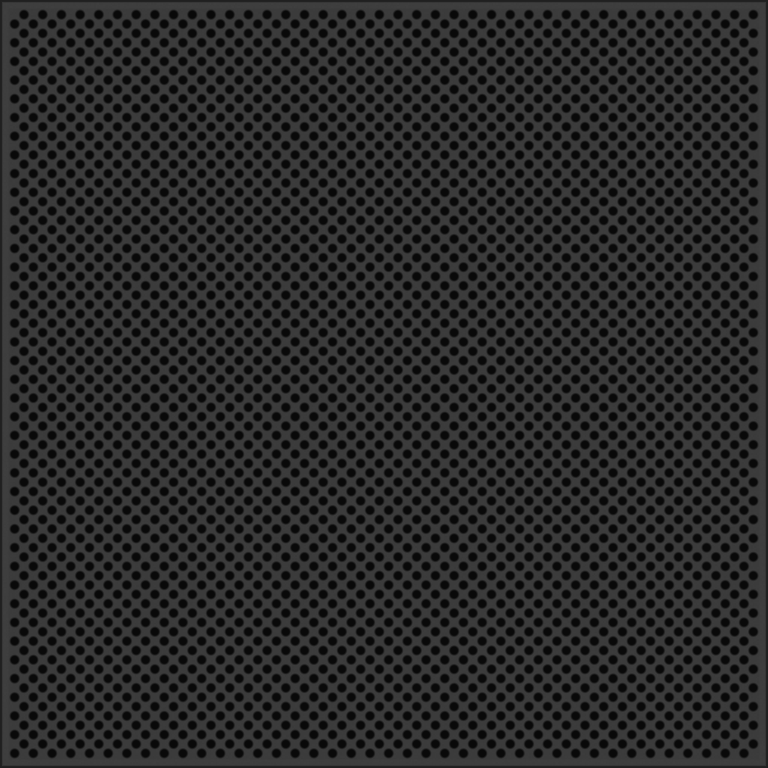
Give the GLSL for this pattern, as a Shadertoy shader.

```glsl
// Dark perforated metal plate: staggered round holes inside a plain, thin-edged margin.
#define HOLES_HALF 40.0      // hole columns (and rows) from centre to side
#define PITCH 0.012175       // distance between neighbouring columns or rows
#define HOLE_RADIUS 0.485    // in pitches
#define HOLE_SOFTNESS 0.15   // half width of the hole edge, in pitches
#define EDGE_WIDTH 0.0028    // dark line around the plate
#define BEVEL_WIDTH 0.011    // faint light band inside that line
#define GRAIN 0.006          // strength of the metal grain
#define PLATE_COLOR vec3(0.232)
#define BEVEL_COLOR vec3(0.243)
#define EDGE_COLOR vec3(0.125)
#define HOLE_COLOR vec3(0.035)

float hash(vec2 p) {
    return fract(sin(dot(p, vec2(127.1, 311.7))) * 43758.5453);
}

// Centre of the nearest hole of the staggered lattice, in pitches.
vec2 nearestHole(vec2 q) {
    vec2 diagonal = 0.5 * vec2(q.x + q.y, q.x - q.y);
    vec2 node = vec2(floor(diagonal.x) + 0.5, floor(diagonal.y + 0.5));
    return vec2(node.x + node.y, node.x - node.y);
}

// Coverage of the holes, limited to the perforated square.
float holeMask(vec2 p, float pixel) {
    vec2 q = p / PITCH;
    vec2 centre = nearestHole(q);
    float inside = step(max(abs(centre.x), abs(centre.y)), HOLES_HALF);
    float soft = max(HOLE_SOFTNESS, 0.6 * pixel / PITCH);
    float dist = length(q - centre) - HOLE_RADIUS;
    return inside * (1.0 - smoothstep(-soft, soft, dist));
}

void mainImage(out vec4 fragColor, in vec2 fragCoord) {
    float pixel = 1.0 / min(iResolution.x, iResolution.y);
    vec2 p = (fragCoord - 0.5 * iResolution.xy) * pixel;

    // Plate with a bevelled rim
    float rim = 0.5 - max(abs(p.x), abs(p.y));
    float bevel = 1.0 - smoothstep(BEVEL_WIDTH - pixel, BEVEL_WIDTH + pixel, rim);
    float edge = 1.0 - smoothstep(EDGE_WIDTH - pixel, EDGE_WIDTH + pixel, rim);
    vec3 color = mix(PLATE_COLOR, BEVEL_COLOR, bevel);
    color += GRAIN * (hash(floor(p * 512.0)) - 0.5);
    color = mix(color, EDGE_COLOR, edge);

    // Perforation
    color = mix(color, HOLE_COLOR, holeMask(p, pixel));
    fragColor = vec4(color, 1.0);
}
```
